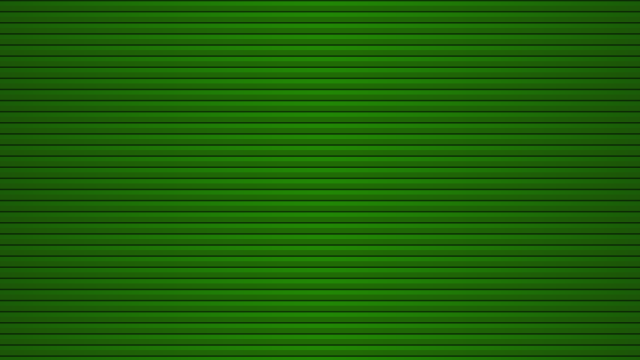
Give the GLSL for this pattern, as a WebGL 2 fragment shader.

```glsl
#version 300 es
precision highp float;
// Green horizontal slats: a lit and a shaded half, dark grooves, dimming toward the sides.

uniform vec2 u_resolution;
out vec4 fragColor;

const float REPEATS = 32.4;        // slats over the canvas height
const float GROOVE_OFFSET = 0.05;  // first groove below the top edge, in slats
const float GROOVE_WIDTH = 0.14;   // in slats
const float LIT_WIDTH = 0.46;      // lit part below each groove, in slats
const float FALLOFF_POWER = 1.3;   // shape of the dimming toward the sides

const vec3 LIT_CENTER = vec3(0.13, 0.53, 0.02);
const vec3 LIT_SIDE = vec3(0.10, 0.36, 0.03);
const vec3 SHADE_CENTER = vec3(0.125, 0.42, 0.02);
const vec3 SHADE_SIDE = vec3(0.11, 0.335, 0.03);
const vec3 GROOVE_CENTER = vec3(0.05, 0.22, 0.015);
const vec3 GROOVE_SIDE = vec3(0.045, 0.17, 0.02);

// Smooth coverage of a repeating band, all lengths in slats.
float band(float position, float center, float width, float pixel) {
    float distanceToCenter = abs(fract(position - center + 0.5) - 0.5);
    return clamp((0.5 * width - distanceToCenter) / pixel + 0.5, 0.0, 1.0);
}

void main() {
    vec2 uv = gl_FragCoord.xy / u_resolution;
    float pixel = REPEATS / u_resolution.y;

    // Slat position counted downward from the top groove
    float slat = (1.0 - uv.y) * REPEATS - GROOVE_OFFSET;

    // Horizontal dimming
    float side = pow(abs(2.0 * uv.x - 1.0), FALLOFF_POWER);
    vec3 lit = mix(LIT_CENTER, LIT_SIDE, side);
    vec3 shade = mix(SHADE_CENTER, SHADE_SIDE, side);
    vec3 groove = mix(GROOVE_CENTER, GROOVE_SIDE, side);

    // Slat faces, then the grooves between them
    vec3 color = mix(shade, lit, band(slat, 0.5 * LIT_WIDTH, LIT_WIDTH, pixel));
    color = mix(color, groove, band(slat, 0.0, GROOVE_WIDTH, pixel));

    fragColor = vec4(color, 1.0);
}
```
